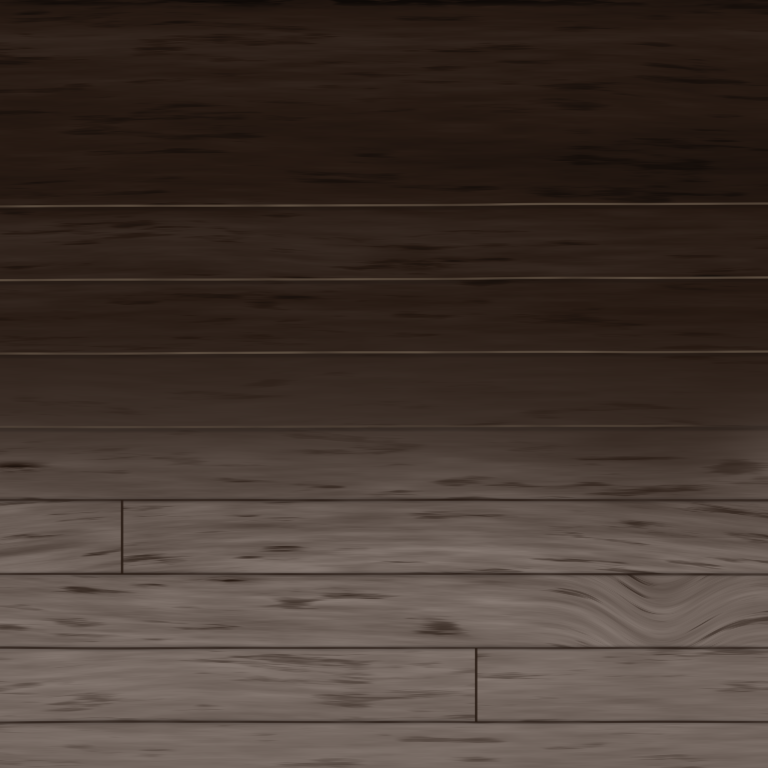
Reproduce this texture procedurally as a Shadertoy shader.

```glsl
// Dark wooden floor: horizontal boards fading from near black to a grey sheen.
// A vertical tone ramp is modulated by stretched value noise (grain and pores),
// then thin seams, two butt joints and a few dark knots are laid on top.

const float SEAM_BASE = 0.0599;   // height of the lowest seam
const float BOARD = 0.0962;       // board height
const float TOP_SEAM = 7.0;       // index of the highest visible seam

float hash(vec2 p) {
    vec3 q = fract(vec3(p.xyx) * 0.1031);
    q += dot(q, q.yzx + 33.33);
    return fract((q.x + q.y) * q.z);
}

float noise(vec2 p) {
    vec2 cell = floor(p), f = fract(p);
    f = f * f * (3.0 - 2.0 * f);
    return mix(mix(hash(cell), hash(cell + vec2(1, 0)), f.x),
               mix(hash(cell + vec2(0, 1)), hash(cell + vec2(1, 1)), f.x), f.y);
}

float fbm(vec2 p) {
    float sum = 0.0, amp = 0.5;
    for (int i = 0; i < 4; i++) {
        sum += amp * noise(p);
        p = p * vec2(1.9, 2.1) + 17.3;
        amp *= 0.5;
    }
    return sum / 0.9375;
}

// Soft elliptical spot, 1 at its centre
float spot(vec2 p, vec2 centre, vec2 radius) {
    vec2 d = (p - centre) / radius;
    return exp(-dot(d, d));
}

// Antialiased line of a given half width
float line(float dist, float halfWidth, float px) {
    return 1.0 - smoothstep(halfWidth - px * 0.5, halfWidth + px, abs(dist));
}

// Brightness from floor front (y = 0) to back (y = 1)
float toneRamp(float y) {
    float tone[21] = float[21](
        0.44, 0.45, 0.46, 0.46, 0.44, 0.43, 0.41, 0.375, 0.315, 0.24, 0.207,
        0.188, 0.168, 0.178, 0.188, 0.145, 0.143, 0.156, 0.158, 0.184, 0.13);
    float t = clamp(y, 0.0, 0.9999) * 20.0;
    int i = int(t);
    return mix(tone[i], tone[i + 1], fract(t));
}

// Shadows are warm, highlights drift to grey
vec3 woodColour(float tone) {
    return max(tone - vec3(0.0, 0.05, 0.078) * min(1.0, tone / 0.15), 0.0);
}

// Bends the grain: slanted figure on one board, nested arches on another
vec2 bendGrain(vec2 p, float row) {
    float slanted = 1.0 - step(0.5, abs(row - 2.0));
    float arched = 1.0 - step(0.5, abs(row - 1.0));
    float wave = 0.014 * (noise(vec2(p.x * 4.0, p.y * 9.0 + row * 5.0)) - 0.5);
    float slant = -0.10 * p.x + 0.10 * p.x * p.x;
    float arch = 0.055 * spot(p, vec2(0.86, 0.2), vec2(0.075, 0.2)) + 0.03 * p.x;
    return vec2(p.x, p.y + wave + slanted * slant + arched * arch);
}

// Signed grain: broad streaks, fine fibres and sparse dark pores
float grain(vec2 p, float seed) {
    p += vec2(seed * 3.71, seed * 0.37);
    float broad = fbm(vec2(p.x * 3.5, p.y * 55.0)) - 0.5;
    float fine = fbm(vec2(p.x * 14.0, p.y * 160.0)) - 0.5;
    float pore = smoothstep(0.6, 0.85, fbm(vec2(p.x * 11.0 + 40.0, p.y * 115.0)));
    return 0.55 * broad + 0.5 * fine - 0.65 * pore;
}

void mainImage(out vec4 fragColor, in vec2 fragCoord) {
    vec2 uv = fragCoord / iResolution.xy;
    float px = 1.0 / iResolution.y;

    // Board layout, with a slight tilt and wobble toward the back
    float tilt = 0.0035 * (uv.x - 0.5) * smoothstep(0.2, 0.7, uv.y);
    float wobble = 0.0012 * (noise(vec2(uv.x * 7.0, floor(uv.y * 8.0))) - 0.5);
    float rowPos = (uv.y - tilt - wobble - SEAM_BASE) / BOARD;
    float row = min(floor(rowPos), TOP_SEAM);
    float seam = clamp(floor(rowPos + 0.5), 0.0, TOP_SEAM);
    float seamDist = (rowPos - seam) * BOARD;

    // Two butt joints split boards into separate lengths
    float jointX = row == 2.0 ? 0.159 : (row == 0.0 ? 0.620 : -1.0);
    float seed = row + (jointX > 0.0 ? 9.0 * step(jointX, uv.x) : 0.0);

    // Tone, side glow and grain
    float tone = toneRamp(uv.y);
    tone += 0.07 * spot(uv, vec2(1.02, 0.405), vec2(0.06, 0.055));
    tone -= 0.035 * spot(uv, vec2(0.82, 0.40), vec2(0.14, 0.05));
    tone *= 1.0 - 0.08 * smoothstep(0.5, 1.0, uv.x) * step(0.3, uv.y);
    float smoothBand = smoothstep(0.33, 0.46, uv.y) * (1.0 - smoothstep(0.53, 0.62, uv.y));
    float strength = mix(0.52, 0.2, smoothBand);
    strength += 0.25 * spot(uv, vec2(0.4, 0.27), vec2(0.6, 0.07));
    strength *= mix(0.72, 1.0, smoothstep(0.04, 0.2, uv.y));
    tone *= 1.0 + strength * grain(bendGrain(uv, row), seed);

    // Knots and dark streaks
    float ragged = smoothstep(0.35, 0.65, fbm(uv * vec2(22.0, 190.0)));
    float knots = spot(uv, vec2(0.02, 0.392), vec2(0.035, 0.006))
                + 0.55 * spot(uv, vec2(0.555, 0.657), vec2(0.04, 0.008))
                + 0.6 * spot(uv, vec2(0.28, 0.245), vec2(0.045, 0.004))
                + 0.9 * spot(uv, vec2(0.5, 0.998), vec2(0.5, 0.006));
    tone *= 1.0 - 0.65 * ragged * min(knots, 1.0);
    vec3 colour = woodColour(tone);

    // Seams: pale at the back, dark at the front
    float pale = step(3.5, seam);
    float fade = seam == 4.0 ? 0.45 * (1.0 - smoothstep(0.85, 0.97, uv.x)) : 0.8;
    float patchy = mix(0.6, 1.0, noise(vec2(uv.x * 24.0, seam * 7.0)));
    vec3 seamColour = mix(vec3(0.15, 0.10, 0.075), vec3(0.41, 0.35, 0.29), pale);
    float shadow = line(seamDist + 0.003 * pale, 0.0025, 0.003);
    colour *= 1.0 - 0.15 * shadow;
    colour = mix(colour, seamColour, line(seamDist, 0.0011, px) * fade * patchy);

    // Butt joints
    float joint = line(uv.x - jointX, 0.0013, px);
    colour = mix(colour, vec3(0.15, 0.10, 0.07), 0.85 * joint);

    fragColor = vec4(colour, 1.0);
}
```
